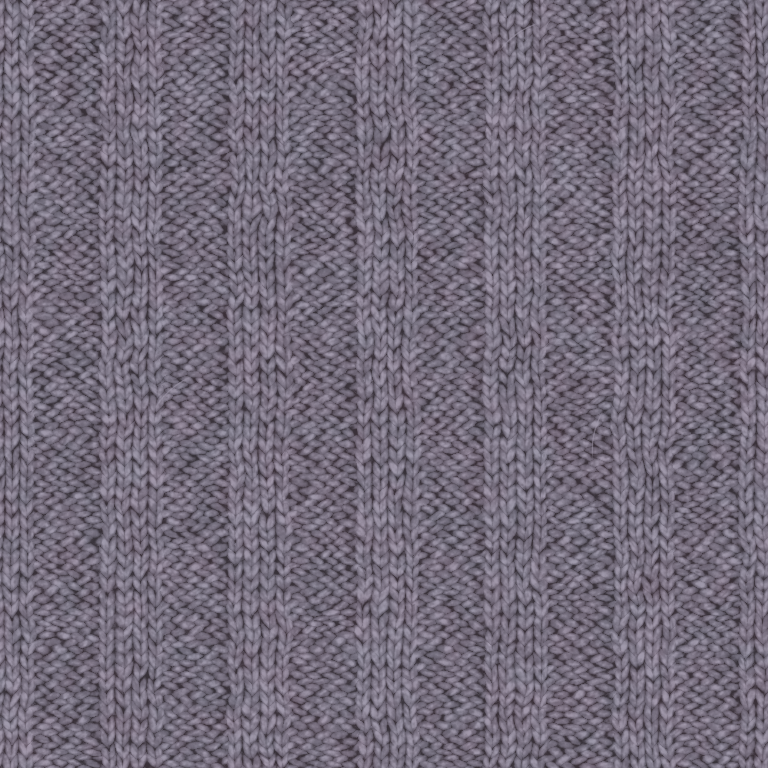
A three.js fragment shader for this texture:

```glsl
// Mauve wool rib knit: six repeats of four knit and four purl columns, 60 rows high.
varying vec2 vUv;

const float REPEATS = 6.0;
const float WALES = 8.0;             // stitch columns in one repeat
const float KNIT_WALES = 4.0;
const float ROWS = 60.0;
const float RIB_SHIFT = 0.22;        // in repeats
const float ROW_HEIGHT = REPEATS * WALES / ROWS; // in wale widths

const vec3 SHADOW = vec3(0.22, 0.19, 0.22);
const vec3 WOOL = vec3(0.44, 0.41, 0.47);
const vec3 HIGHLIGHT = vec3(0.63, 0.60, 0.67);
const vec3 WARM_TINT = vec3(0.022, -0.012, -0.006);

float hash(vec2 p) {
  vec3 q = fract(vec3(p.xyx) * 0.1031);
  q += dot(q, q.yzx + 33.33);
  return fract((q.x + q.y) * q.z);
}

float noise(vec2 p) {
  vec2 i = floor(p), f = fract(p);
  f = f * f * (3.0 - 2.0 * f);
  return mix(mix(hash(i), hash(i + vec2(1.0, 0.0)), f.x),
             mix(hash(i + vec2(0.0, 1.0)), hash(i + 1.0), f.x), f.y);
}

float fbm(vec2 p) {
  float sum = 0.0, gain = 0.5;
  for (int i = 0; i < 4; i++) {
    sum += gain * noise(p);
    p = p * 2.03 + 17.7;
    gain *= 0.5;
  }
  return sum / 0.9375;
}

// Oval piece of yarn: height, position along and across it, seed.
vec4 strand(vec2 d, float angle, vec2 halfSize, float seed) {
  vec2 axis = vec2(cos(angle), sin(angle));
  vec2 local = vec2(dot(d, axis), dot(d, vec2(-axis.y, axis.x)));
  vec2 q = local / halfSize;
  return vec4(1.0 - dot(q, q), local, seed);
}

vec4 higher(vec4 a, vec4 b) {
  return a.x > b.x ? a : b;
}

// Two legs of each V stitch, tops leaning outward and tucked under the next row.
vec4 knitWale(vec2 d, float id) {
  vec4 top = vec4(-1.0, 0.0, 0.0, 0.0);
  float row = floor(d.y / ROW_HEIGHT);
  for (int j = -1; j <= 1; j++) {
    for (int k = 0; k < 2; k++) {
      float side = float(k) * 2.0 - 1.0;
      float r = row + float(j);
      float seed = hash(vec2(id * 2.0 + float(k), r));
      vec2 center = vec2(0.25 * side, (r + 0.5 + 0.25 * (seed - 0.5)) * ROW_HEIGHT);
      float angle = 1.571 - side * (0.22 + 0.25 * seed);
      vec4 leg = strand(d - center, angle, vec2(0.62, 0.25), seed);
      leg.x += 0.05 - 0.45 * leg.y;
      top = higher(top, leg);
    }
  }
  return top;
}

// Horizontal bumps, staggered by half a wale on every second half row.
vec4 purlWale(vec2 d, float id) {
  vec4 top = vec4(-1.0, 0.0, 0.0, 0.0);
  float spacing = 0.5 * ROW_HEIGHT;
  float row = floor(d.y / spacing);
  for (int j = -1; j <= 1; j++) {
    float r = row + float(j);
    float odd = mod(r, 2.0);
    float seed = hash(vec2(id + 91.0, r));
    vec2 center = vec2(-0.5 * odd + 0.16 * (seed - 0.5), (r + 0.5) * spacing);
    float angle = (odd - 0.5) * 0.5 + 0.5 * (seed - 0.5);
    top = higher(top, strand(d - center, angle, vec2(0.57, 0.28), seed));
  }
  return top;
}

// Thin loose hair, gently bowed.
float looseHair(vec2 uv, float seed) {
  vec2 center = vec2(hash(vec2(seed, 3.0)), hash(vec2(seed, 8.0)));
  float angle = 0.6 + 0.9 * hash(vec2(seed, 5.0));
  vec2 d = strand(uv - center, angle, vec2(1.0), seed).yz;
  float bow = abs(d.y + 5.0 * d.x * d.x);
  return smoothstep(0.0015, 0.0002, bow) * smoothstep(0.035, 0.02, abs(d.x));
}

void main() {
  // Canvas to wale units, with a slight hand-knit wobble
  vec2 p = vec2(vUv.x * REPEATS + RIB_SHIFT, vUv.y * REPEATS) * WALES;
  p += 0.35 * (vec2(noise(p * 0.6), noise(p * 0.6 + 40.0)) - 0.5);
  vec4 yarn = vec4(-1.0, 0.0, 0.0, 0.0);
  for (int i = -1; i <= 1; i++) {
    float id = floor(p.x) + float(i);
    float wale = mod(id, WALES);
    vec2 d = vec2(p.x - id - 0.5, p.y);
    if (wale < KNIT_WALES) yarn = higher(yarn, knitWale(d, id));
    // The first knit wale also covers the end of the purl bumps
    if (wale >= KNIT_WALES || wale < 0.5) {
      vec4 bump = purlWale(d, id);
      bump.x -= wale < 0.5 ? 0.35 : 0.06;
      yarn = higher(yarn, bump);
    }
  }

  // Twisted fibres, fuzz and uneven dye
  vec2 twist = vec2(yarn.y * 2.5 + yarn.z * 2.0, yarn.z * 7.0 - yarn.y * 2.5);
  float fibre = noise(twist + yarn.w * 60.0) - 0.5;
  float fuzz = fbm(vUv * 130.0) - 0.5;
  float grain = noise(vUv * 260.0) - 0.5;
  float patches = fbm(vUv * 9.0 + 5.0) - 0.5;
  float tone = 0.06 + 0.72 * smoothstep(-0.25, 1.12, yarn.x + 0.35 * fuzz);
  tone += 0.24 * fibre + 0.42 * fuzz + 0.18 * grain + 0.08 * patches + 0.12 * (yarn.w - 0.5);

  // Colour ramp and stray hairs
  vec3 color = mix(SHADOW, WOOL, smoothstep(-0.1, 0.52, tone));
  color = mix(color, HIGHLIGHT, smoothstep(0.42, 1.05, tone));
  color += WARM_TINT * 1.2 * (fbm(vUv * 34.0 + 70.0) - 0.5);
  for (int i = 0; i < 4; i++) color = mix(color, HIGHLIGHT, 0.5 * looseHair(vUv, float(i) + 2.0));
  gl_FragColor = vec4(color, 1.0);
}
```
